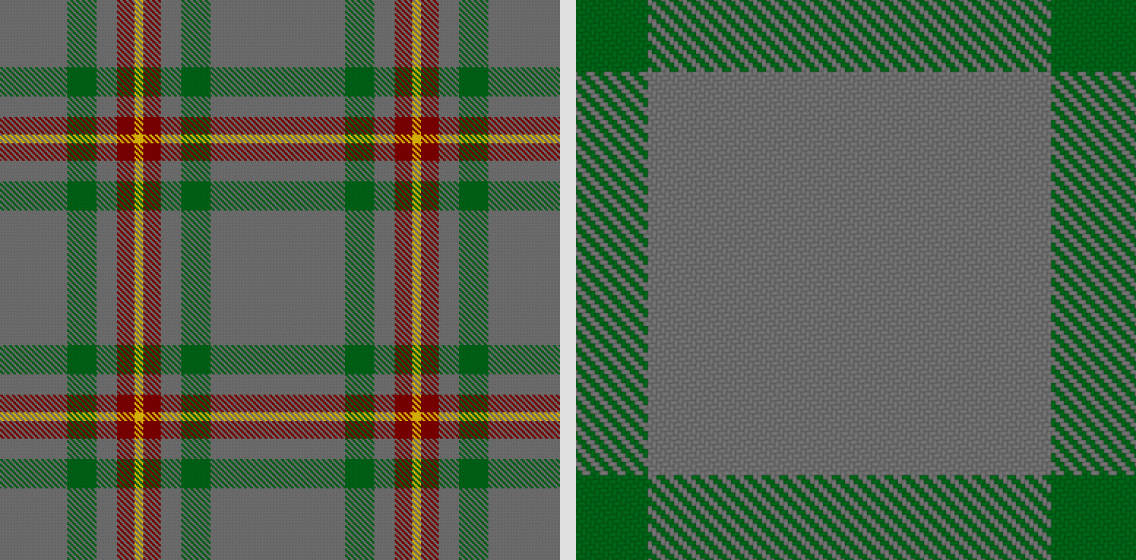
Left: the whole. Right: its middle third, enlarged.
Write a three.js fragment shader that draws this pattern.

```glsl
// Woven tartan: a symmetric sett of grey, green, red and yellow threads, repeated
// about twice each way. Warp and weft cross in a 2/2 twill with rounded threads,
// and each pixel averages a grid of samples to smooth the edges.

varying vec2 vUv;

// Thread colour at a thread index; one sett is 190 threads, mirrored about 95.
vec3 settColor(float thread) {
  float fromCentre = abs(mod(thread, 190.0) + 0.5 - 95.0);
  vec3 grey = vec3(0.425);
  vec3 green = vec3(0.0, 0.375, 0.085);
  vec3 red = vec3(0.475, 0.0, 0.0);
  vec3 yellow = vec3(0.85, 0.7, 0.0);
  if (fromCentre < 3.0) return yellow;
  if (fromCentre < 15.0) return red;
  if (fromCentre < 29.0) return grey;
  return fromCentre < 49.0 ? green : grey;
}

// Rounded profile: 0 at both ends of the unit interval, 1 in the middle.
float bulge(float t) {
  return 4.0 * t * (1.0 - t);
}

// Cloth colour at p, measured in threads from the upper left corner.
vec3 weave(vec2 p) {
  vec2 cell = floor(p);
  vec2 within = p - cell;
  bool warpOnTop = mod(cell.x - cell.y, 4.0) < 2.0;

  // Each float passes over two threads before it dips below.
  float across = warpOnTop ? within.x : within.y;
  float along = warpOnTop ? mod(p.y - cell.x + 1.0, 4.0) : mod(p.x - cell.y - 2.0, 4.0);
  float shade = 0.7 + 0.2 * bulge(across) + 0.2 * bulge(0.5 * along);
  return settColor(warpOnTop ? cell.x : cell.y) * shade;
}

void main() {
  vec2 threads = vec2(vUv.x, 1.0 - vUv.y) * 383.0;
  vec2 footprint = fwidth(threads);

  // Average a 4 by 4 grid across the pixel.
  vec3 color = vec3(0.0);
  for (int i = 0; i < 4; i++) {
    for (int j = 0; j < 4; j++) {
      vec2 offset = (vec2(float(i), float(j)) + 0.5) / 4.0 - 0.5;
      color += weave(threads + offset * footprint);
    }
  }
  gl_FragColor = vec4(color / 16.0, 1.0);
}
```
